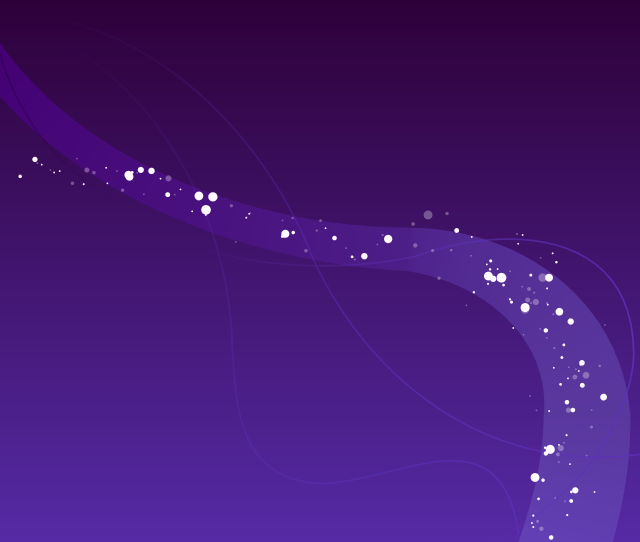
Give the GLSL for this background, as a WebGL 2 fragment shader.

```glsl
#version 300 es
precision highp float;
// A violet vertical gradient crossed by a widening ribbon, thin glowing strands
// and scattered sparkles. Ribbon and strands are distances to cubic curves;
// the sparkles are hashed offsets around two more curves.
uniform vec2 u_resolution;
out vec4 fragColor;

// The canvas is GRID units high, with y measured down from its top edge.
const float GRID = 650.0;
const int CURVE_STEPS = 24;
const int LEFT_SPARKS = 64;
const int RIGHT_SPARKS = 104;
const float STRAND_RADIUS = 1.0;
const vec3 SKY_TOP = vec3(0.178, 0.0, 0.225);
const vec3 SKY_BOTTOM = vec3(0.335, 0.165, 0.645);
const vec3 RIBBON_START = vec3(0.265, 0.0, 0.45);
const vec3 RIBBON_MIDDLE = vec3(0.30, 0.12, 0.53);
const vec3 RIBBON_BEND = vec3(0.35, 0.22, 0.62);
const vec3 RIBBON_END = vec3(0.40, 0.26, 0.74);
const vec3 STRAND = vec3(0.36, 0.19, 0.72);
const vec3 SHADOW = vec3(0.19, 0.0, 0.33);

vec2 cubic(vec2 a, vec2 b, vec2 c, vec2 d, float t) {
  float s = 1.0 - t;
  return s * s * s * a + 3.0 * s * t * (s * b + t * c) + t * t * t * d;
}

// Returns the distance to the curve and the parameter of the nearest point.
vec2 curveDistance(vec2 p, vec2 a, vec2 b, vec2 c, vec2 d) {
  vec2 nearest = vec2(1e6, 0.0);
  vec2 from = a;
  for (int i = 1; i <= CURVE_STEPS; i++) {
    vec2 to = cubic(a, b, c, d, float(i) / float(CURVE_STEPS));
    vec2 edge = to - from;
    float h = clamp(dot(p - from, edge) / dot(edge, edge), 0.0, 1.0);
    float dist = length(p - from - h * edge);
    if (dist < nearest.x) nearest = vec2(dist, (float(i) - 1.0 + h) / float(CURVE_STEPS));
    from = to;
  }
  return nearest;
}

float coverage(float dist, float aa) {
  return clamp(0.5 - dist / aa, 0.0, 1.0);
}

// Opacity of a thin strand that fades from one end to the other.
float strand(vec2 p, float aa, vec2 a, vec2 b, vec2 c, vec2 d, vec2 fade) {
  vec2 hit = curveDistance(p, a, b, c, d);
  return coverage(hit.x - STRAND_RADIUS, aa) * mix(fade.x, fade.y, hit.y);
}

vec4 hash4(float n) {
  return fract(sin(n * vec4(12.99, 78.23, 37.72, 53.11) + vec4(1.3, 4.7, 8.1, 2.9)) * 4375.85);
}

// Scatters opaque white and translucent sparkles around a curve.
vec3 sparkles(vec3 col, vec2 p, float aa, vec2 a, vec2 b, vec2 c, vec2 d,
              int count, vec2 spread, float seed) {
  for (int i = 0; i < count; i++) {
    vec4 h = hash4(float(i) + seed);
    vec4 k = hash4(float(i) + seed + 211.0);
    float t = (float(i) + h.x) / float(count);
    vec2 offset = (h.yz + k.xy - 1.0) * mix(spread.x, spread.y, t);
    float radius = mix(1.0, 5.8, pow(h.w, 4.0));
    float dist = length(p - cubic(a, b, c, d, t) - offset) - radius;
    float alpha = k.z < 0.58 ? 1.0 : 0.3;
    col = mix(col, vec3(1.0, 0.98, 1.0), alpha * coverage(dist, aa));
  }
  return col;
}

void main() {
  float aa = GRID / u_resolution.y;
  vec2 p = vec2(gl_FragCoord.x, u_resolution.y - gl_FragCoord.y) * aa;
  vec3 col = mix(SKY_TOP, SKY_BOTTOM, p.y / GRID);

  // Ribbon: three joined curves whose half width grows along the way
  vec2 joinA = vec2(490, 299), joinB = vec2(704, 500);
  vec2 r1 = curveDistance(p, vec2(-20, 58), vec2(90, 220), vec2(310, 295), joinA);
  vec2 r2 = curveDistance(p, joinA, vec2(610, 308), vec2(704, 390), joinB);
  vec2 r3 = curveDistance(p, joinB, vec2(704, 580), vec2(680, 650), vec2(655, 720));
  float d1 = r1.x - mix(20.0, 26.0, r1.y * r1.y);
  float d2 = r2.x - mix(26.0, 52.0, r2.y);
  float d3 = r3.x - mix(52.0, 55.0, r3.y);
  vec3 ribbon = mix(RIBBON_START, RIBBON_MIDDLE, r1.y);
  if (r2.x < r1.x) ribbon = mix(RIBBON_MIDDLE, RIBBON_BEND, sqrt(r2.y));
  if (r3.x < min(r1.x, r2.x)) ribbon = mix(RIBBON_BEND, RIBBON_END, r3.y);
  col = mix(col, ribbon, coverage(min(d1, min(d2, d3)), aa));

  // Dark crease near the start of the ribbon
  float crease = strand(p, aa, vec2(0, 65), vec2(25, 150), vec2(80, 215), vec2(160, 250), vec2(0.8, 0.0));
  col = mix(col, SHADOW, crease);

  // Strand falling from the upper left to the right edge
  float glow = strand(p, aa, vec2(80, 25), vec2(210, 60), vec2(310, 165), vec2(365, 285), vec2(0.03, 0.35));
  glow = max(glow, strand(p, aa, vec2(365, 285), vec2(420, 430), vec2(565, 572), vec2(768, 545), vec2(0.35, 0.8)));
  // Strand dropping steeply, then waving along the bottom
  glow = max(glow, strand(p, aa, vec2(75, 50), vec2(200, 120), vec2(270, 265), vec2(278, 400), vec2(0.02, 0.27)));
  glow = max(glow, strand(p, aa, vec2(278, 400), vec2(282, 490), vec2(285, 575), vec2(385, 580), vec2(0.27, 0.45)));
  glow = max(glow, strand(p, aa, vec2(385, 580), vec2(480, 578), vec2(600, 490), vec2(622, 640), vec2(0.45, 0.7)));
  // Strand looping around the bend
  glow = max(glow, strand(p, aa, vec2(250, 300), vec2(320, 322), vec2(420, 325), vec2(500, 307), vec2(0.05, 0.45)));
  glow = max(glow, strand(p, aa, vec2(500, 307), vec2(600, 270), vec2(760, 270), vec2(760, 425), vec2(0.45, 0.9)));
  glow = max(glow, strand(p, aa, vec2(760, 425), vec2(758, 500), vec2(690, 610), vec2(585, 650), vec2(0.9, 0.2)));
  col = mix(col, STRAND, glow);

  // Sparkles along the left sweep and around the bend
  col = sparkles(col, p, aa, vec2(35, 208), vec2(190, 190), vec2(270, 300), vec2(540, 292),
                 LEFT_SPARKS, vec2(24, 42), 3.0);
  col = sparkles(col, p, aa, vec2(540, 305), vec2(690, 330), vec2(710, 480), vec2(645, 640),
                 RIGHT_SPARKS, vec2(65, 55), 97.0);
  fragColor = vec4(col, 1.0);
}
```
